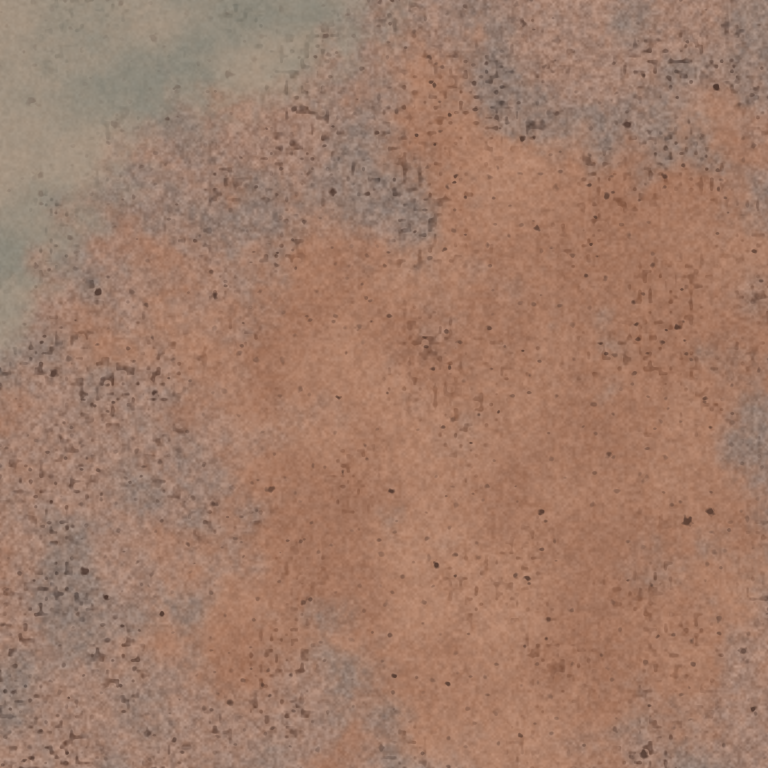
Reproduce this texture procedurally as a Shadertoy shader.

```glsl
// Weathered clay stone: warm terracotta body, mauve mottling, a grey-green corner and small dark pits.

float hash(vec2 p) {
    vec3 q = fract(p.xyx * 0.1031);
    q += dot(q, q.yzx + 33.33);
    return fract((q.x + q.y) * q.z);
}

float valueNoise(vec2 p) {
    vec2 cell = floor(p), f = fract(p);
    f = f * f * (3.0 - 2.0 * f);
    float low = mix(hash(cell), hash(cell + vec2(1, 0)), f.x);
    float high = mix(hash(cell + vec2(0, 1)), hash(cell + vec2(1, 1)), f.x);
    return mix(low, high, f.y);
}

float fbm(vec2 p) {
    float sum = 0.0, amplitude = 0.5;
    for (int i = 0; i < 5; i++) {
        sum += amplitude * valueNoise(p);
        p = mat2(1.6, 1.2, -1.2, 1.6) * p + 17.3;
        amplitude *= 0.5;
    }
    return sum / 0.97;
}

// Coverage of scattered, slightly ragged pits; radius is in canvas units.
float pits(vec2 uv, float cells, float density, float radius, float pixel) {
    vec2 base = floor(uv * cells);
    float cover = 0.0;
    for (int y = -1; y <= 1; y++)
    for (int x = -1; x <= 1; x++) {
        vec2 id = base + vec2(x, y) + 50.0;
        vec2 centre = (id - 50.0 + vec2(hash(id + 3.7), hash(id + 9.1))) / cells;
        vec2 d = (uv - centre) * vec2(1.0, mix(0.8, 1.5, hash(id + 21.4)));
        float size = radius * mix(0.5, 1.0, hash(id + 31.9));
        float edge = length(d) + (valueNoise(uv * 260.0) - 0.5) * size * 0.8;
        float pit = 1.0 - smoothstep(size * 0.4 - pixel * 0.5, size + pixel * 0.5, edge);
        cover = max(cover, pit * step(hash(id + 44.2), density) * mix(0.5, 1.0, hash(id + 57.6)));
    }
    return cover;
}

void mainImage(out vec4 fragColor, in vec2 fragCoord) {
    vec2 uv = fragCoord / iResolution.xy;
    float pixel = 1.0 / iResolution.y;

    // Broad zones: grey-green upper left, mauve halo around the clay body
    float blotch = fbm(uv * 6.0 + 4.0);
    float speckle = fbm(uv * 24.0 + 31.0);
    float cornerSide = dot(uv - vec2(0.0, 0.63), vec2(-0.59, 0.81));
    float pale = smoothstep(-0.07, 0.07, cornerSide + (blotch - 0.5) * 0.35 + (speckle - 0.5) * 0.12);
    float bodyDistance = length((uv - vec2(0.68, 0.43)) * vec2(1.0, 1.1));
    float mauve = smoothstep(0.28, 0.58, bodyDistance + (fbm(uv * 7.0 + 12.0) - 0.5) * 0.75
                                       + (speckle - 0.5) * 0.35);

    // Zone colours
    vec3 clayColor = mix(vec3(0.635, 0.46, 0.37), vec3(0.69, 0.515, 0.42),
                         smoothstep(0.25, 0.75, fbm(uv * 9.0 + 70.0)));
    vec3 mauveColor = mix(vec3(0.63, 0.51, 0.45), vec3(0.55, 0.485, 0.45),
                          smoothstep(0.4, 0.7, fbm(uv * 11.0 + 90.0)));
    vec3 paleColor = mix(vec3(0.54, 0.53, 0.48), vec3(0.64, 0.58, 0.51),
                         smoothstep(0.35, 0.72, fbm(uv * vec2(6.0, 9.0) + 53.0)));
    vec3 color = mix(clayColor, mauveColor, mauve * 0.85);
    color = mix(color, paleColor, pale * 0.9);

    // Fine grain, strongest in the mottled zone and softest in the pale one
    float grain = valueNoise(uv * 190.0) * 0.6 + valueNoise(uv * 340.0 + 8.0) * 0.4 - 0.5;
    float roughness = mix(mix(0.11, 0.18, mauve), 0.06, pale);
    color += grain * roughness;
    color += (valueNoise(uv * 120.0 + 40.0) - 0.5) * roughness * vec3(0.35, 0.2, 0.1);

    // Clustered dark flecks
    float cluster = smoothstep(0.42, 0.7, fbm(uv * 13.0 + 22.0));
    float fleck = smoothstep(0.62, 0.92, valueNoise(uv * 150.0 + 15.0));
    color -= fleck * cluster * mix(0.1 + 0.08 * mauve, 0.06, pale) * vec3(1.0, 0.92, 0.85);

    // Small and large pits
    float smallPits = pits(uv, 48.0, 0.3, 0.0045, pixel) * mix(0.35, 0.7, cluster);
    float largePits = pits(uv + 0.37, 15.0, 0.17, 0.0075, pixel) * 0.85;
    float pitCover = max(smallPits, largePits) * (1.0 - 0.7 * pale);
    color = mix(color, vec3(0.25, 0.17, 0.14), pitCover);

    fragColor = vec4(clamp(color, 0.0, 1.0), 1.0);
}
```
